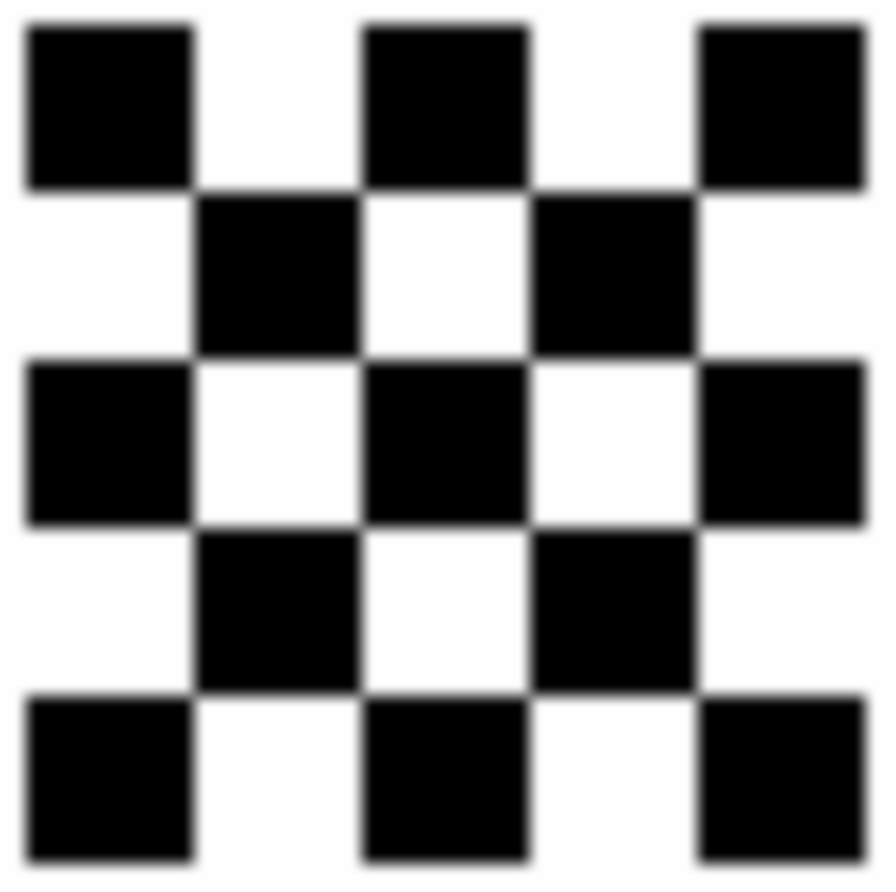
A Shadertoy shader for this pattern:

```glsl
// A five by five checkerboard of black squares with soft edges on white.
// Soft bands of even and odd columns and rows are multiplied and added,
// which blends the squares smoothly where their corners meet.

// Lengths are in canvas heights; softness is in cells.
const float CELL_SIZE = 0.1882;
const vec2 BOARD_CENTER = vec2(-0.0024, 0.0020);
const float CELLS = 5.0;
const float SOFTNESS = 0.073;
const vec3 PAPER = vec3(0.995);
const vec3 INK = vec3(0.0);

// Soft coverage of every second band, from index first to index last.
vec2 alternateBands(vec2 p, float first, float last) {
    vec2 index = first + 2.0 * floor((p - first + 0.5) / 2.0);
    vec2 center = clamp(index, first, last) + 0.5;
    vec2 inside = 0.5 - abs(p - center);
    return smoothstep(-SOFTNESS, SOFTNESS, inside);
}

void mainImage(out vec4 fragColor, in vec2 fragCoord) {
    // Board coordinates: one unit per cell, zero at the lower left corner
    vec2 p = (fragCoord - 0.5 * iResolution.xy) / iResolution.y;
    p = (p - BOARD_CENTER) / CELL_SIZE + 0.5 * CELLS;

    // Squares sit where row and column have the same parity
    vec2 even = alternateBands(p, 0.0, CELLS - 1.0);
    vec2 odd = alternateBands(p, 1.0, CELLS - 2.0);
    float coverage = even.x * even.y + odd.x * odd.y;

    fragColor = vec4(mix(PAPER, INK, coverage), 1.0);
}
```
